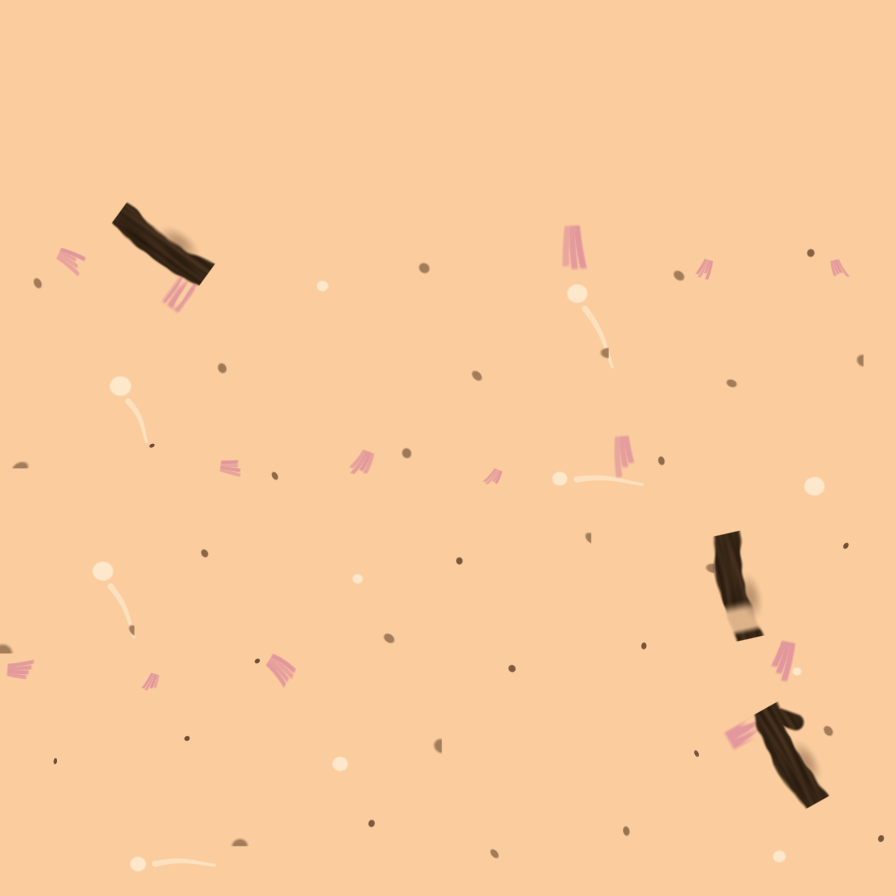
Give the GLSL for this texture, as a Shadertoy shader.

```glsl
// Peach ground with scattered brown specks, pink tufts, cream dabs and a few dark brush strokes.

const vec3 PEACH = vec3(0.98, 0.80, 0.62);
const vec3 PINK = vec3(0.87, 0.56, 0.61);
const vec3 CREAM = vec3(1.0, 0.93, 0.83);
const vec3 BROWN = vec3(0.60, 0.45, 0.32);
const vec3 UMBER = vec3(0.36, 0.25, 0.16);
const vec3 INK = vec3(0.14, 0.09, 0.04);

vec3 hash3(float n) {
    vec3 p = fract(vec3(n) * vec3(0.1031, 0.1030, 0.0973) + 0.137);
    p += dot(p, p.yzx + 33.33);
    return fract((p.xxy + p.yzz) * p.zyx);
}

vec2 gradientAt(vec2 cell) {
    float a = 6.2832 * hash3(dot(cell, vec2(1.0, 57.0)) + 400.0).x;
    return vec2(cos(a), sin(a));
}

float gradientNoise(vec2 p) {
    vec2 i = floor(p), f = fract(p), u = f * f * (3.0 - 2.0 * f), e = vec2(0, 1);
    float low = mix(dot(gradientAt(i), f), dot(gradientAt(i + e.yx), f - e.yx), u.x);
    float high = mix(dot(gradientAt(i + e), f - e), dot(gradientAt(i + 1.0), f - 1.0), u.x);
    return mix(low, high, u.y);
}

vec2 rotate(vec2 p, float a) {
    return vec2(cos(a) * p.x + sin(a) * p.y, cos(a) * p.y - sin(a) * p.x);
}

// Evenly spread positions below the bare upper band
vec2 scatter(float i, vec2 seed) {
    return fract(i * vec2(0.7549, 0.5698) + seed) * vec2(1.0, 0.74);
}

float fill(float d, float soft) { return 1.0 - smoothstep(-soft, soft, d); }

float segment(vec2 p, vec2 a, vec2 b) {
    vec2 v = b - a;
    return length(p - a - v * clamp(dot(p - a, v) / dot(v, v), 0.0, 1.0));
}

// Blurred oval, sometimes sliced by a straight edge
float speck(vec2 p, float radius, vec3 rnd, float px) {
    vec2 q = rotate(p, rnd.x * 3.14);
    float d = length(q / vec2(1.0, mix(0.55, 0.95, rnd.y))) - radius;
    float slice = rnd.z > 0.7 ? fill(rnd.x > 0.5 ? p.x : -p.y, px) : 1.0;
    return fill(d, max(px, radius * 0.28)) * slice;
}

// Fan of brush lanes, joined at the top and ragged at the foot
float tuft(vec2 p, float size, vec3 rnd, float px) {
    float t = 0.5 - p.y / (2.0 * size), lane = size * 0.3, ink = 0.0;
    for (float j = 0.0; j < 4.0; j++) {
        if (j > 2.0 && rnd.z < 0.4) break;
        float centre = (j - 1.5) * lane * mix(0.55, 1.25, t) + (rnd.x - 0.5) * size * t * t;
        float reach = mix(0.68, 1.0, hash3(j + rnd.y * 90.0).x);
        float side = fill(abs(p.x - centre) - lane * 0.45, max(px, lane * 0.22));
        float along = smoothstep(0.0, 0.08, t) * (1.0 - smoothstep(reach - 0.1, reach, t));
        ink = max(ink, side * along * mix(0.6, 0.9, hash3(j + rnd.x * 70.0).y));
    }
    return ink;
}

// Tapered, slightly bent streak along x
float streak(vec2 p, float len, float px) {
    float t = clamp(p.x / len, 0.0, 1.0);
    vec2 spine = vec2(t * len, 0.003 * sin(t * 4.0));
    return fill(length(p - spine) - mix(0.0034, 0.0016, t), px);
}

vec3 paintBrushStroke(vec3 col, vec2 p, float i, float px) {
    const float HALF_LEN = 0.06, HALF_WIDTH = 0.0145;
    float bristle = gradientNoise(p * vec2(18.0, 190.0) + i * 17.0);
    float grain = gradientNoise(p * vec2(55.0, 75.0) + i * 9.0);
    float isMiddle = 1.0 - abs(i - 1.0);
    float tuftEnd = i < 0.5 ? 1.0 : -1.0;
    float ends = fill(abs(p.x) - HALF_LEN, px);

    // Pink smear beside one end
    vec2 smear = p - vec2(tuftEnd * 0.048, -0.03);
    float pink = fill(abs(smear.y) - 0.019, 0.003) * fill(abs(smear.x) - 0.011, 0.003);
    pink *= smoothstep(-0.3, 0.1, gradientNoise(smear * vec2(140.0, 25.0) + i));
    col = mix(col, PINK, pink * ends * (1.0 - isMiddle) * 0.85);

    // Soft brown halo, then the dark body
    float halo = fill(length((p - vec2(0.014, 0.015)) / vec2(2.0, 1.0)) - 0.008, 0.007);
    col = mix(col, BROWN, halo * ends * 0.6);
    float bend = 0.005 * cos(p.x * 32.0) - 0.002;
    float body = abs(p.y + bend) - HALF_WIDTH - 0.004 * grain;
    if (i > 1.5) body = min(body, segment(p, vec2(-HALF_LEN, 0.0), vec2(-0.03, 0.026)) - 0.009);
    float gap = isMiddle * smoothstep(0.015, 0.03, p.x) * (1.0 - smoothstep(0.046, 0.055, p.x));
    float cover = fill(body, 0.0022) * ends * (1.0 - 0.85 * gap);
    vec3 paint = mix(INK, UMBER, 0.25 + 0.6 * bristle);
    return mix(col, paint, cover * 0.97);
}

void mainImage(out vec4 fragColor, in vec2 fragCoord) {
    vec2 uv = fragCoord / iResolution.xy;
    float px = 0.9 / iResolution.y;
    vec3 col = PEACH;

    // Cream dabs, every other one trailing a streak
    for (float i = 0.0; i < 11.0; i++) {
        vec3 rnd = hash3(i + 210.0);
        vec2 p = uv - scatter(i, vec2(0.36, 0.92));
        float dab = fill(length(p * vec2(0.92, 1.0)) - mix(0.004, 0.011, rnd.x), 0.0015);
        float angle = rnd.y > 0.7 ? -1.1 : (rnd.y - 0.35) * 0.3;
        float trail = streak(rotate(p, angle) - vec2(0.019, 0.0), mix(0.035, 0.075, rnd.z), 0.001);
        col = mix(col, CREAM, max(dab * 0.85, trail * 0.6 * mod(i, 2.0)));
    }

    // Pink tufts in loose rows
    for (float i = 0.0; i < 12.0; i++) {
        vec3 rnd = hash3(i + 70.0);
        vec2 centre = vec2(fract(0.08 + i * 0.618), 0.71 - 0.23 * mod(i, 3.0) + 0.03 * (rnd.y - 0.5));
        float angle = (rnd.x - 0.6) * 0.7 + (rnd.z > 0.8 ? 1.4 : 0.0);
        col = mix(col, PINK, tuft(rotate(uv - centre, angle), mix(0.012, 0.03, rnd.y * rnd.y), rnd, px));
    }

    // Brown specks: small ones dark and crisp, large ones pale and soft
    for (float i = 0.0; i < 36.0; i++) {
        vec3 rnd = hash3(i + 11.0);
        float radius = mix(0.003, 0.0115, rnd.y * rnd.y);
        vec3 tint = mix(UMBER, BROWN, smoothstep(0.003, 0.006, radius));
        col = mix(col, tint, 0.9 * speck(uv - scatter(i, vec2(0.15, 0.4)), radius, rnd.zxy, px));
    }

    // Three heavy strokes along a falling curve
    for (float i = 0.0; i < 3.0; i++) {
        vec2 centre = vec2(0.18 + i * (0.93 - 0.29 * i), 0.725 - i * (0.475 - 0.095 * i));
        col = paintBrushStroke(col, rotate(uv - centre, -0.63 - i * (1.225 - 0.505 * i)), i, px);
    }
    fragColor = vec4(col, 1.0);
}
```
